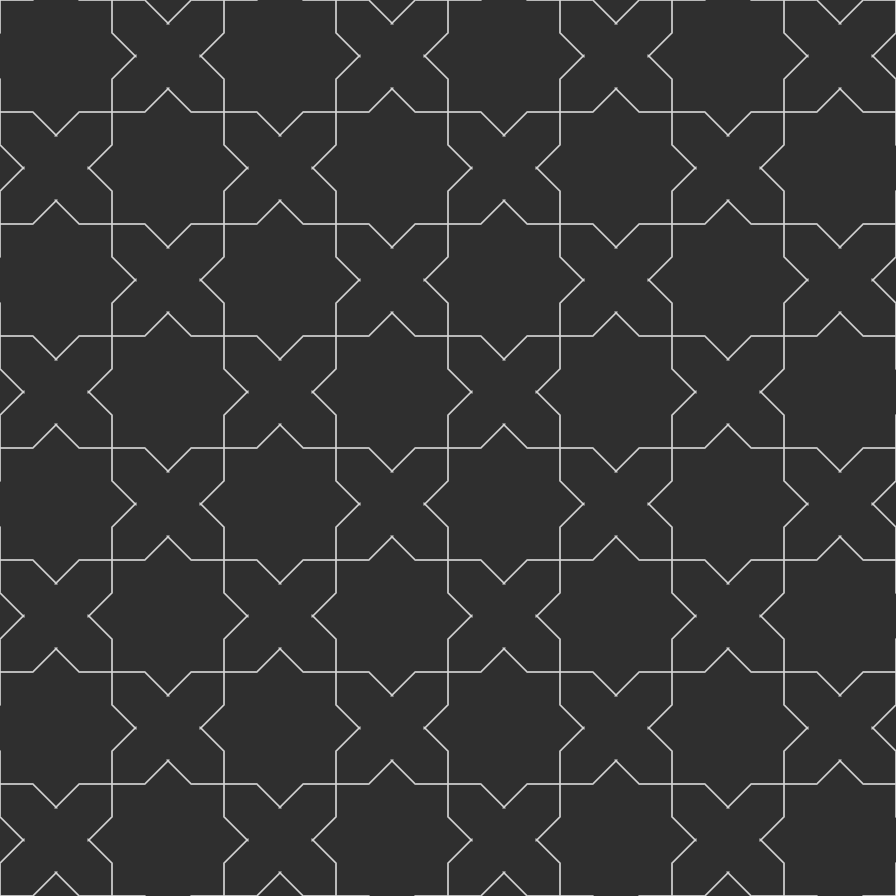
Reproduce this pattern procedurally as a Shadertoy shader.

```glsl
// Dark star-and-cross tiling with thin pale joints.

// Distance to the outline of an eight-pointed star made of two unit squares.
// Expects q folded into the sector 0 <= q.y <= q.x.
float starOutline(vec2 q, float halfWidth) {
    // Mirror about 22.5 degrees so that a single edge remains
    if (q.y < 0.41421 * q.x) q = vec2(q.x + q.y, q.x - q.y) * 0.70711;
    float edge = length(q - vec2(0.5, clamp(q.y, 0.20711, 0.5)));

    // Slight thickening where edges meet at the points
    vec2 corner = abs(q - 0.5);
    float joint = (corner.x + corner.y - 0.017) * 0.70711 + halfWidth;
    return min(edge, joint);
}

void mainImage(out vec4 fragColor, in vec2 fragCoord) {
    const float cells = 8.0;
    const float halfWidth = 0.0076;

    vec2 grid = fragCoord / iResolution.xy * cells;
    vec2 cell = floor(grid);
    vec2 p = abs(fract(grid) - 0.5);
    vec2 q = vec2(max(p.x, p.y), min(p.x, p.y));

    // Stars and crosses alternate; a cross is measured from its nearest star
    bool isCross = mod(cell.x + cell.y, 2.0) < 0.5;
    if (isCross) q.x = 1.0 - q.x;

    // Pixel coverage of the joint
    float pixel = cells / iResolution.y;
    float line = clamp(0.5 + (halfWidth - starOutline(q, halfWidth)) / pixel, 0.0, 1.0);

    vec3 color = mix(vec3(0.184), vec3(0.82), line);
    fragColor = vec4(color, 1.0);
}
```
